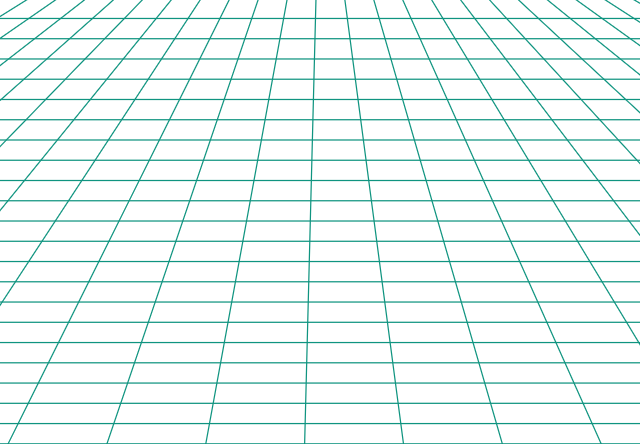
Give the GLSL for this background, as a WebGL 2 fragment shader.

```glsl
#version 300 es
precision highp float;
// Draws a teal perspective floor grid of level rungs and converging rails on white.
uniform vec2 u_resolution;
out vec4 fragColor;

const vec3 PAPER = vec3(1.0);
const vec3 INK = vec3(0.06, 0.58, 0.50);
const float LINE_WIDTH = 0.0028;   // all lengths are in canvas heights
const float RUNG_SPACING = 0.04562;
const float RUNG_OFFSET = 0.0004;
const float RAIL_SPACING_BOTTOM = 0.2227;
const float RAIL_SPACING_TOP = 0.0652;
const float RAIL_SHIFT = -0.162;   // in cells, from the vanishing axis
const float AXIS_X = 0.501;        // share of the canvas width

// Share of a pixel covered by a line whose centre is dist away
float lineCoverage(float dist, float width, float pixel) {
    float overlap = 0.5 * (width + pixel) - dist;
    return clamp(overlap, 0.0, min(width, pixel)) / pixel;
}

// Distance to the nearest of evenly spaced level lines
float rungDistance(float y, float spacing, float offset) {
    float cell = (y - offset) / spacing;
    return abs(cell - round(cell)) * spacing;
}

// Perpendicular distance to the nearest line of a fan with linear spacing
float railDistance(vec2 p, float bottom, float top, float shift) {
    float spacing = mix(bottom, top, p.y);
    float rail = round(p.x / spacing - shift) + shift;
    float slope = rail * (top - bottom);
    return abs(p.x - rail * spacing) / length(vec2(1.0, slope));
}

void main() {
    float pixel = 1.0 / u_resolution.y;
    vec2 p = (gl_FragCoord.xy - vec2(AXIS_X * u_resolution.x, 0.0)) * pixel;

    float rungs = lineCoverage(rungDistance(p.y, RUNG_SPACING, RUNG_OFFSET), LINE_WIDTH, pixel);
    float rails = lineCoverage(
        railDistance(p, RAIL_SPACING_BOTTOM, RAIL_SPACING_TOP, RAIL_SHIFT), LINE_WIDTH, pixel);

    // Overlay both line families
    float ink = 1.0 - (1.0 - rungs) * (1.0 - rails);
    fragColor = vec4(mix(PAPER, INK, ink), 1.0);
}
```
